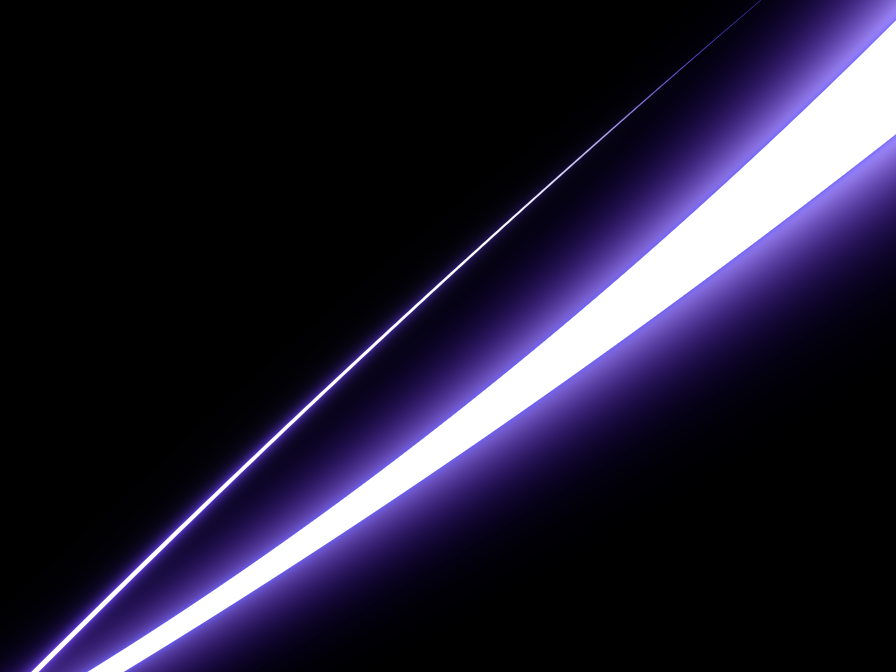
A Shadertoy shader for this background:

```glsl
// Two curved light beams on black: a broad white blade that widens to the
// upper right inside a violet halo, and a thin streak that tapers away.
// Edges are parabolas; halos are exponential falloffs of distance to them.

const vec3 WHITE = vec3(1.0);
const vec3 HALO_VIOLET = vec3(0.60, 0.51, 0.94);
const vec3 HALO_ABSORB = vec3(1.0, 1.35, 0.73);  // green fades first, blue last
const vec3 FRINGE_BLUE = vec3(0.40, 0.36, 0.97);
const vec3 STREAK_GLOW = vec3(0.30, 0.19, 0.72);
const vec3 STREAK_TAIL = vec3(0.28, 0.21, 0.78);

// Curves: x where the parabola leaves the ground, its slope, its bend
const vec3 BLADE_TOP = vec3(0.130, 0.617, 0.157);
const vec3 BLADE_BOTTOM = vec3(0.184, 0.609, 0.076);
const vec3 STREAK = vec3(0.052, 0.998, -0.067);

// Approximate signed distance to a parabola, positive above it
float curveDistance(vec2 p, vec3 curve) {
    float x = p.x - curve.x;
    float height = x * (curve.y + curve.z * x);
    float slope = curve.y + 2.0 * curve.z * x;
    return (p.y - height) / sqrt(1.0 + slope * slope);
}

// Antialiased fill of the region where d is negative
float fill(float d, float pixel) {
    return clamp(0.5 - d / pixel, 0.0, 1.0);
}

// Violet halo; spread stretches it, dimming lowers its strength
vec3 halo(float d, float spread, float dimming) {
    float u = max(d, 0.0) / spread;
    float depth = u * (14.0 + 105.0 * u) + dimming;
    return HALO_VIOLET * exp(-depth * HALO_ABSORB);
}

vec3 screen(vec3 a, vec3 b) {
    return 1.0 - (1.0 - a) * (1.0 - b);
}

// Broad blade: halo, blue fringe, white core
vec3 drawBlade(vec2 p, float along, float pixel) {
    float d = max(curveDistance(p, BLADE_TOP), -curveDistance(p, BLADE_BOTTOM));
    vec3 color = halo(d, mix(0.72, 1.32, along), mix(0.55, -0.12, along));
    float fringe = exp(-max(d, 0.0) / 0.005);
    color = mix(color, FRINGE_BLUE, 0.85 * fringe);
    return mix(color, WHITE, fill(d, pixel));
}

// Thin streak: tight glow plus faint haze, added over the base colour
vec3 drawStreak(vec3 base, vec2 p, float pixel) {
    float d = abs(curveDistance(p, STREAK));
    float halfWidth = 0.004 * max(1.0 - p.x / 1.25, 0.0);
    float strength = 1.0 - smoothstep(0.25, 1.1, p.x);
    float outside = max(d - halfWidth, 0.0);
    float glow = exp(-outside / 0.009) + 0.09 * exp(-outside / 0.035);
    vec3 color = screen(base, STREAK_GLOW * glow * strength);

    // Where narrower than a pixel, coverage falls with the width
    float coverage = min(fill(d - halfWidth, pixel), 2.0 * halfWidth / pixel);
    vec3 core = mix(WHITE, STREAK_TAIL, smoothstep(0.72, 1.1, p.x));
    return mix(color, core, clamp(coverage, 0.0, 1.0));
}

void mainImage(out vec4 fragColor, in vec2 fragCoord) {
    vec2 p = fragCoord / iResolution.y;
    float pixel = 1.0 / iResolution.y;
    float along = fragCoord.x / iResolution.x;

    vec3 color = drawBlade(p, along, pixel);
    color = drawStreak(color, p, pixel);
    fragColor = vec4(color, 1.0);
}
```
